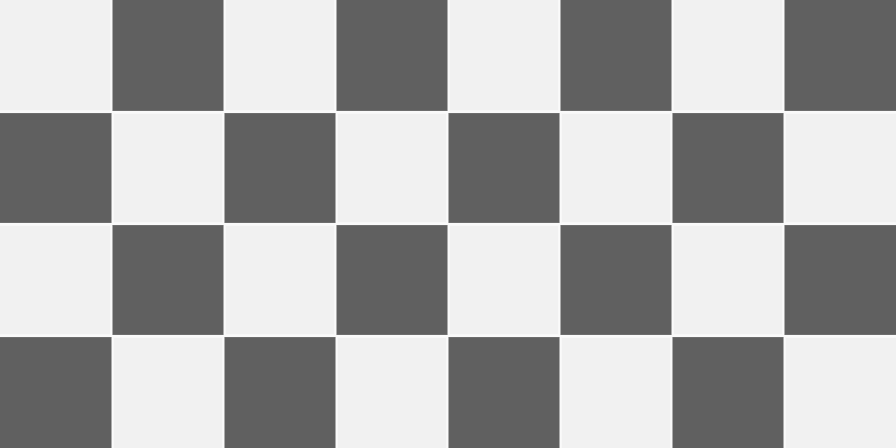
Give the GLSL for this pattern, as a Shadertoy shader.

```glsl
// Checkerboard of flat grey and off-white squares, with a fine pale seam on inner edges.
// Cell parity picks the tile; the distance to the nearest inner grid line sets
// the dark tile's inset and the light tile's bright rim.

#define GRID        vec2(8.0, 4.0)        // squares across and down
#define DARK        vec3(0.378)
#define LIGHT       vec3(0.945)
#define SEAM        vec3(0.98)
#define DARK_INSET  vec2(0.0044, 0.0097)  // seam over dark tiles, in cells
#define RIM_WIDTH   vec2(0.0156)          // rim inside light tiles, in cells

// Distance on each axis to the closest grid line inside the canvas border
vec2 innerLineDistance(vec2 p) {
    vec2 line = clamp(floor(p + 0.5), vec2(1.0), GRID - 1.0);
    return abs(p - line);
}

// Antialiased coverage of a tile's body after trimming a margin from its edges
float tileBody(vec2 edgeDistance, vec2 margin, vec2 pixel) {
    vec2 coverage = clamp((edgeDistance - margin) / pixel + 0.5, 0.0, 1.0);
    return min(coverage.x, coverage.y);
}

void mainImage(out vec4 fragColor, in vec2 fragCoord) {
    // Grid coordinates: one unit per square
    vec2 pixel = GRID / iResolution.xy;
    vec2 p = fragCoord * pixel;
    vec2 cell = floor(p);

    // The lower left square is dark
    bool isDark = mod(cell.x + cell.y, 2.0) < 0.5;
    vec3 tileColor = isDark ? DARK : LIGHT;
    vec2 margin = isDark ? DARK_INSET : RIM_WIDTH;

    // Tile body over the pale seam
    float body = tileBody(innerLineDistance(p), margin, pixel);
    fragColor = vec4(mix(SEAM, tileColor, body), 1.0);
}
```
